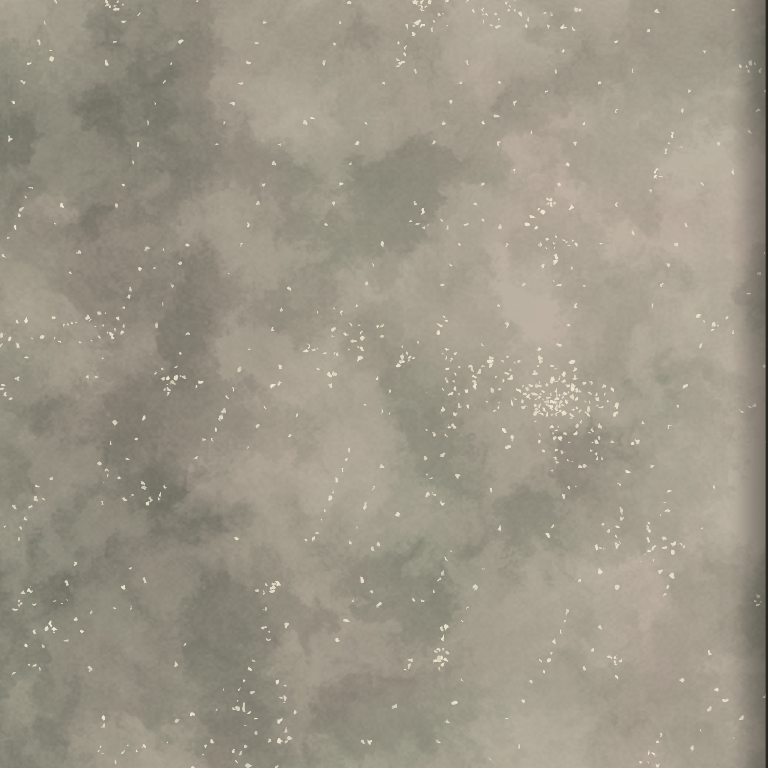
A Shadertoy shader for this texture:

```glsl
// Weathered grey-beige plaster: ragged cloudy blotches from warped fractal noise,
// a lighter right half, a shadowed right border, and clustered cream flakes
// scattered as small ragged chips on a jittered grid.

const vec3 SHADE = vec3(0.43, 0.425, 0.38);
const vec3 STONE = vec3(0.60, 0.58, 0.52);
const vec3 CHALK = vec3(0.735, 0.695, 0.635);
const vec3 CREAM = vec3(0.93, 0.90, 0.81);
const vec3 BORDER = vec3(0.16, 0.15, 0.13);

float hash(vec2 p) {
    return fract(sin(dot(p, vec2(127.1, 311.7))) * 43758.5453);
}

float noise(vec2 p) {
    vec2 i = floor(p);
    vec2 f = fract(p);
    f = f * f * (3.0 - 2.0 * f);
    float low = mix(hash(i), hash(i + vec2(1.0, 0.0)), f.x);
    float high = mix(hash(i + vec2(0.0, 1.0)), hash(i + 1.0), f.x);
    return mix(low, high, f.y);
}

// Two independent noises around zero, for bending coordinates
vec2 wobble(vec2 p) {
    return vec2(noise(p), noise(p + 43.7)) - 0.5;
}

mat2 rotation(float angle) {
    float c = cos(angle), s = sin(angle);
    return mat2(c, s, -s, c);
}

float fbm(vec2 p, float gain) {
    float sum = 0.0, amplitude = 1.0, total = 0.0;
    for (int i = 0; i < 6; i++) {
        sum += amplitude * noise(p);
        total += amplitude;
        amplitude *= gain;
        p = rotation(0.6) * p * 2.03 + 17.3;
    }
    return sum / total;
}

// Soft round patch, 1 at its centre
float patchAt(vec2 p, vec2 centre, vec2 radius) {
    vec2 d = (p - centre) / radius;
    return exp(-dot(d, d));
}

// Cloud brightness, 0 dark to 1 light
float cloudTone(vec2 p) {
    vec2 q = p + 0.05 * wobble(p * 9.0) + 0.028 * wobble(p * 42.0);
    q += 0.014 * wobble(p * 120.0) + 0.010 * wobble(p * 290.0);
    float tone = 0.63 + 0.30 * (q.x - 0.5);
    tone += 0.95 * (fbm(q * 5.0 + 3.0, 0.58) - 0.5);
    tone += 0.24 * (smoothstep(0.34, 0.66, fbm(q * 13.0 + 31.0, 0.55)) - 0.5);
    tone -= 0.15 * patchAt(q, vec2(0.10, 0.90), vec2(0.17, 0.14));
    tone -= 0.15 * patchAt(q, vec2(0.55, 0.84), vec2(0.13, 0.17));
    tone -= 0.11 * patchAt(q, vec2(0.26, 0.34), vec2(0.15, 0.12));
    tone -= 0.13 * patchAt(q, vec2(0.04, 0.18), vec2(0.15, 0.10));
    tone += 0.20 * patchAt(q, vec2(0.03, 0.62), vec2(0.06, 0.07));
    return tone;
}

// Chance that a flake sits at p: one dense drift and many loose groups
float flakeDensity(vec2 p) {
    float dense = patchAt(rotation(0.5) * (p - vec2(0.715, 0.475)), vec2(0.0), vec2(0.085, 0.045));
    float trail = patchAt(rotation(0.2) * (p - vec2(0.53, 0.53)), vec2(0.0), vec2(0.12, 0.03));
    float groups = smoothstep(0.66, 0.95, noise(p * 14.0 + 8.0));
    float breakup = smoothstep(0.35, 0.75, noise(p * 45.0));
    return 0.0018 + (0.25 + breakup) * 0.50 * dense + breakup * (0.34 * trail + 0.22 * groups);
}

// Coverage of small irregular chips, one candidate per grid cell
float flakes(vec2 p, float cells, float pixel) {
    vec2 q = p * cells + 0.7 * wobble(p * cells * 1.6);
    vec2 cell = floor(q);
    float blur = pixel * cells * 0.5;
    float cover = 0.0;
    for (int y = -1; y <= 1; y++) {
        for (int x = -1; x <= 1; x++) {
            vec2 id = cell + vec2(x, y);
            vec2 centre = id + 0.2 + 0.6 * vec2(hash(id + 3.1), hash(id + 7.7));
            float present = step(hash(id + 11.3), flakeDensity(centre / cells));
            vec2 d = rotation(6.283 * hash(id + 19.9)) * (q - centre);
            vec2 size = mix(vec2(0.22, 0.16), vec2(0.70, 0.45), hash(id + 29.3));
            float chip = (length(d / size) - 1.0) * size.y;
            float strength = 0.7 + 0.3 * hash(id + 37.7);
            cover = max(cover, present * strength * (1.0 - smoothstep(-blur, blur, chip)));
        }
    }
    return cover;
}

void mainImage(out vec4 fragColor, in vec2 fragCoord) {
    vec2 uv = fragCoord / iResolution.xy;
    float pixel = 1.0 / min(iResolution.x, iResolution.y);

    // Mottled plaster with fine grain
    float tone = cloudTone(uv) + 0.09 * (noise(uv * 260.0) - 0.5);
    tone = clamp(tone, 0.0, 1.0);
    vec3 color = mix(SHADE, STONE, smoothstep(-0.1, 0.6, tone));
    color = mix(color, CHALK, clamp((tone - 0.48) / 0.52, 0.0, 1.0));

    // Slow drift between rosy and greenish greys
    float tint = fbm(uv * 7.0 + 50.0, 0.6) - 0.5;
    color += tint * vec3(0.035, -0.012, 0.01);

    // Cream flakes
    color = mix(color, CREAM, flakes(uv, 190.0, pixel));

    // Shadowed right border and its thin dark rim
    color *= 1.0 - 0.32 * smoothstep(0.945, 1.0, uv.x);
    float rim = smoothstep(0.997 - pixel, 0.997 + pixel, uv.x);
    color = mix(color, BORDER, rim);

    fragColor = vec4(color, 1.0);
}
```
